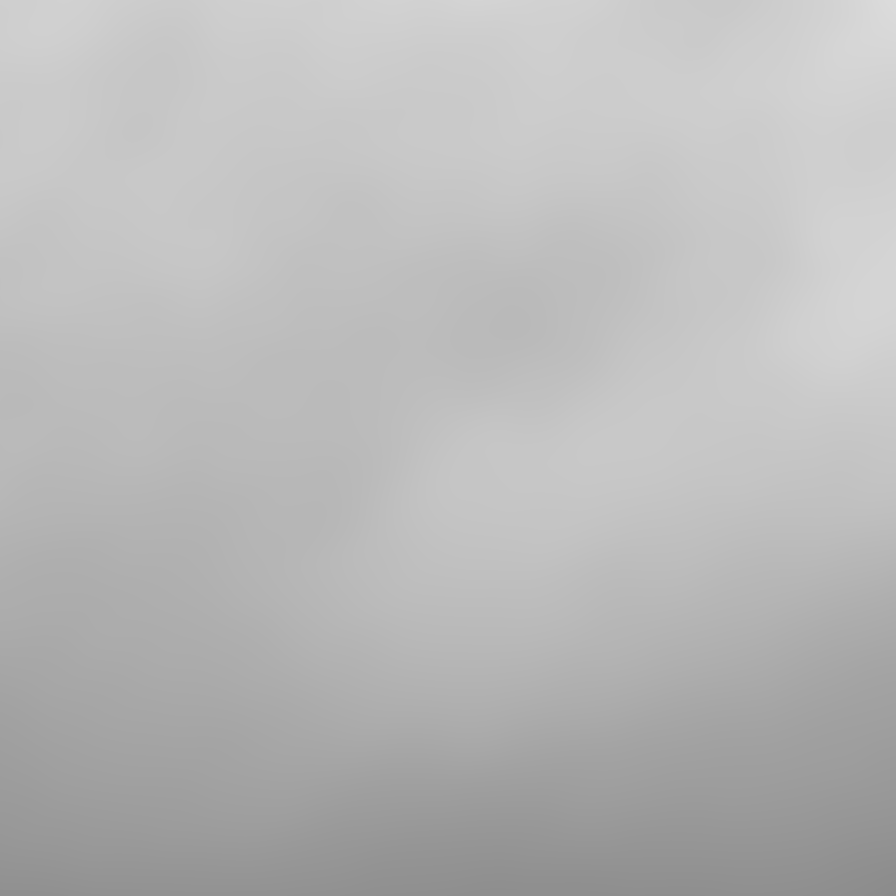
Reproduce this texture procedurally as a Shadertoy shader.

```glsl
const float BOTTOM_GRAY = 0.55;
const float GRADIENT_RISE = 0.48;
const float GRADIENT_BEND = -0.18;
const float CLOUD_CONTRAST_LOW = 0.08;
const float CLOUD_CONTRAST_HIGH = 0.20;
const float CLOUD_SCALE = 2.7;
const float OCTAVE_GAIN = 0.42;
const int OCTAVES = 4;
const float DRIFT_ANGLE = 0.6;
const float DRIFT_STRETCH = 0.78;
const vec2 CLOUD_OFFSET = vec2(13.7, 5.2);

float hash(vec2 cell) {
    return fract(sin(dot(cell, vec2(127.1, 311.7))) * 43758.5453);
}

// Value noise with quintic easing, so cell borders stay invisible
float valueNoise(vec2 p) {
    vec2 cell = floor(p);
    vec2 f = fract(p);
    vec2 ease = f * f * f * (f * (f * 6.0 - 15.0) + 10.0);
    float low = mix(hash(cell), hash(cell + vec2(1.0, 0.0)), ease.x);
    float high = mix(hash(cell + vec2(0.0, 1.0)), hash(cell + vec2(1.0)), ease.x);
    return mix(low, high, ease.y);
}

mat2 rotation(float angle) {
    float c = cos(angle), s = sin(angle);
    return mat2(c, s, -s, c);
}

// Layered soft noise, centred on zero
float clouds(vec2 p) {
    float sum = 0.0;
    float amplitude = 1.0;
    float total = 0.0;
    mat2 turn = rotation(0.65);
    for (int i = 0; i < OCTAVES; i++) {
        sum += amplitude * (valueNoise(p) - 0.5);
        total += amplitude;
        amplitude *= OCTAVE_GAIN;
        p = turn * p * 2.0 + vec2(17.3, 9.1);
    }
    return sum / total;
}

void mainImage(out vec4 fragColor, in vec2 fragCoord) {
    vec2 uv = fragCoord / iResolution.xy;

    // Vertical fog gradient, dark below and pale above
    float gray = BOTTOM_GRAY + uv.y * (GRADIENT_RISE + GRADIENT_BEND * uv.y);

    // Cloud banks drawn out along a rising diagonal
    vec2 drift = rotation(-DRIFT_ANGLE) * uv * vec2(1.0);
    drift.x *= DRIFT_STRETCH;
    float contrast = mix(CLOUD_CONTRAST_LOW, CLOUD_CONTRAST_HIGH, smoothstep(0.0, 0.8, uv.y));
    gray += contrast * clouds(drift * CLOUD_SCALE + CLOUD_OFFSET);

    fragColor = vec4(vec3(gray), 1.0);
}
```
